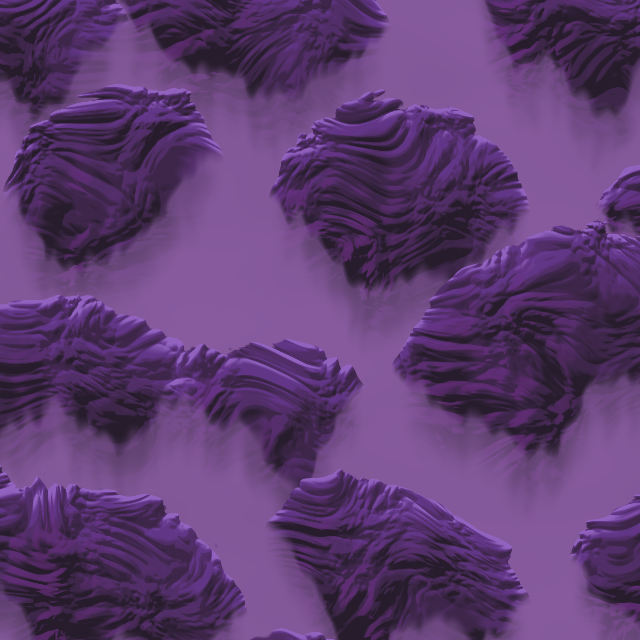
Reproduce this pattern procedurally as a WebGL 1 fragment shader.

```glsl
precision highp float;
uniform vec2 u_resolution;

// Palette
const vec3 HAZE     = vec3(0.52, 0.35, 0.61);
const vec3 SHADOW   = vec3(0.15, 0.11, 0.17);
const vec3 DEEP     = vec3(0.24, 0.15, 0.29);
const vec3 PLUM     = vec3(0.32, 0.18, 0.41);
const vec3 VIOLET   = vec3(0.38, 0.21, 0.53);
const vec3 LAVENDER = vec3(0.57, 0.39, 0.75);
const vec3 MAGENTA  = vec3(0.43, 0.17, 0.51);

// Layout and shape, in canvas units
const vec2  CELLS       = vec2(2.3, 3.6);
const vec2  JITTER      = vec2(0.12, 0.16);
const vec2  HALF_WIDTH  = vec2(0.13, 0.28);
const vec2  RISE_RATIO  = vec2(0.32, 0.75);
const vec2  DROP        = vec2(0.13, 0.22);
const float SLOPE       = 0.28;
const float CRAG_SIZE   = 0.016;
const float BUMP_SIZE   = 0.026;
const float EDGE        = 0.003;
const float RAGGED_SOFT = 0.045;

// Lighting
const vec2  LIGHT_DIR   = vec2(-0.5, 0.87);
const float LIGHT_DEPTH = 0.10;
const float RELIEF_STEP = 0.004;
const float RELIEF_GAIN = 0.032;

vec2 hash2(vec2 p) {
    p = vec2(dot(p, vec2(127.1, 311.7)), dot(p, vec2(269.5, 183.3)));
    return fract(sin(p) * 43758.5) * 2.0 - 1.0;
}

float gradNoise(vec2 p) {
    vec2 i = floor(p), f = fract(p);
    vec2 u = f * f * f * (f * (f * 6.0 - 15.0) + 10.0);
    vec2 e = vec2(1.0, 0.0);
    float a = dot(hash2(i), f);
    float b = dot(hash2(i + e.xy), f - e.xy);
    float c = dot(hash2(i + e.yx), f - e.yx);
    float d = dot(hash2(i + e.xx), f - e.xx);
    return mix(mix(a, b, u.x), mix(c, d, u.x), u.y);
}

// Rounded bulges parted by creases, warped into curling folds
float folds(vec2 p) {
    vec2 warp = vec2(gradNoise(p * 7.0), gradNoise(p * 7.0 + 31.0));
    vec2 w = p * vec2(11.0, 17.0) + 1.7 * warp;
    return 2.0 * abs(gradNoise(w)) + abs(gradNoise(w * 2.1 + 7.0))
         + 0.4 * abs(gradNoise(w * 4.3 + 19.0));
}

// Rock colour from dark (0) to lit (1)
vec3 rockRamp(float tone) {
    vec3 c = mix(SHADOW, DEEP, smoothstep(0.08, 0.22, tone));
    c = mix(c, PLUM, smoothstep(0.26, 0.40, tone));
    c = mix(c, VIOLET, smoothstep(0.46, 0.60, tone));
    return mix(c, LAVENDER, smoothstep(0.68, 0.92, tone));
}

// Colour and coverage of one floating rock
vec4 floatingRock(vec2 p, vec2 centre, vec2 cell, vec2 crag, float bulge,
                  float relief, float streak, float patches) {
    vec2 sizeRnd = hash2(cell + 57.0) * 0.5 + 0.5;
    vec2 formRnd = hash2(cell + 113.0);
    float halfWidth = mix(HALF_WIDTH.x, HALF_WIDTH.y, sizeRnd.x);
    float rise = halfWidth * mix(RISE_RATIO.x, RISE_RATIO.y, sizeRnd.y);
    float drop = mix(DROP.x, DROP.y, 0.5 + 0.5 * formRnd.x);

    vec2 q = p - centre + crag;
    q.y += SLOPE * formRnd.y * q.x;
    float x = q.x / halfWidth;
    float taper = max(1.0 - pow(abs(x), 2.4), 0.0);
    float inner = min(taper * 3.0, 1.0);

    // Bumpy crown above, uneven legs with hanging drips below
    float top = rise * pow(taper, 0.8) + BUMP_SIZE * bulge * inner;
    float legs = clamp(0.72 + 1.1 * gradNoise(vec2(x * 1.6, cell.x * 3.7 + cell.y * 5.3)), 0.0, 1.3);
    float drips = 0.045 * gradNoise(vec2(q.x * 42.0, q.y * 5.0 + cell.y * 9.1));
    float bottom = -drop * taper * legs + drips * inner;

    float depth = top - q.y;
    float above = q.y - bottom;
    float body = smoothstep(0.0, RAGGED_SOFT, above);
    float mist = 0.38 * smoothstep(0.0, 0.5, taper) * smoothstep(-0.08, 0.03, above);
    float coverage = smoothstep(0.0, EDGE, depth) * max(body, mist);

    // Light fades downwards; folds stand out most near the crown
    float light = exp(-max(depth, 0.0) / LIGHT_DEPTH);
    float rim = exp(-max(depth, 0.0) / 0.012);
    float tone = 0.11 + 0.52 * light + relief * (0.16 + 0.42 * light)
               + 0.28 * patches + 0.22 * streak * (1.0 - light)
               + 0.18 * rim * (0.5 + relief);
    vec3 color = rockRamp(tone);

    float glow = smoothstep(0.08, 0.28, streak + 0.35 * relief)
               * smoothstep(0.5, -0.5, x) * (1.0 - light);
    return vec4(mix(color, MAGENTA, 0.6 * glow), coverage);
}

void main() {
    vec2 p = gl_FragCoord.xy / u_resolution.y;

    // Surface detail shared by all rocks
    float bulge = folds(p);
    float slope = RELIEF_GAIN * (bulge - folds(p + LIGHT_DIR * RELIEF_STEP)) / RELIEF_STEP;
    float relief = slope / (1.0 + abs(slope));
    float streak = gradNoise(p * vec2(26.0, 8.0) + 0.8 * bulge);
    float patches = gradNoise(p * 8.0 + 71.0);
    vec2 crag = CRAG_SIZE * vec2(gradNoise(p * 17.0 + 5.0), gradNoise(p * 23.0 + 43.0));

    // Quiet haze with faint clouds
    vec3 color = HAZE * (1.0 + 0.05 * gradNoise(p * 3.0) + 0.02 * gradNoise(p * vec2(7.0, 12.0)));

    // Staggered cells, painted from the upper row down
    for (int j = 0; j < 3; j++) {
        float row = floor(p.y * CELLS.y) + 1.0 - float(j);
        float shift = 0.5 * mod(row, 2.0);
        for (int i = 0; i < 3; i++) {
            float col = floor(p.x * CELLS.x - shift) + float(i) - 1.0;
            vec2 cell = vec2(col, row);
            vec2 centre = (cell + vec2(0.5 + shift, 0.5) + JITTER * hash2(cell)) / CELLS;
            vec4 rock = floatingRock(p, centre, cell, crag, bulge, relief, streak, patches);
            color = mix(color, rock.rgb, rock.a);
        }
    }
    gl_FragColor = vec4(color, 1.0);
}
```
